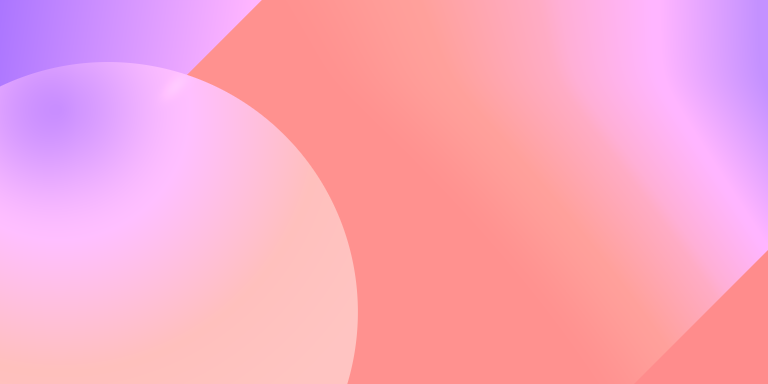
Reproduce this background procedurally as a WebGL 1 fragment shader.

```glsl
precision highp float;
// Soft coral and lavender backdrop: a diagonal glowing band, a violet corner and a large gradient disc.

uniform vec2 u_resolution;

// Lengths are in canvas heights, origin at the lower left.
#define DISC_CENTER vec2(0.281, 0.1875)
#define DISC_RADIUS 0.651
#define GLOW_CENTER vec2(0.156, 0.714)
#define CORNER_EDGE -0.225
#define BAND_EDGE 1.1674
#define RIDGE_X 1.715
#define RIDGE_BEND_Y 0.792
#define RIDGE_SLOPE 0.655

const vec3 CORAL = vec3(1.0, 0.567, 0.56);
const vec3 DEEP_CORAL = vec3(1.0, 0.55, 0.55);
const vec3 PEACH = vec3(1.0, 0.63, 0.61);
const vec3 ROSE = vec3(1.0, 0.68, 0.80);
const vec3 PINK = vec3(1.0, 0.71, 1.0);
const vec3 LAVENDER = vec3(0.77, 0.57, 1.0);
const vec3 VIOLET = vec3(0.67, 0.46, 1.0);
const vec3 BLUSH = vec3(1.0, 0.75, 0.74);

// Antialiased step: 0 below zero, 1 above.
float cover(float d) {
  return clamp(d * u_resolution.y + 0.5, 0.0, 1.0);
}

float ramp(float a, float b, float x) {
  return clamp((x - a) / (b - a), 0.0, 1.0);
}

// Coral to peach to pink up to a bent ridge, then lavender beyond it.
vec3 bandColor(vec2 p) {
  float below = RIDGE_BEND_Y - p.y;
  float bend = 0.5 * (below + sqrt(below * below + 0.003));
  float offset = p.x - RIDGE_X - RIDGE_SLOPE * bend;
  float t = offset / (0.72 + 0.32 * p.y * p.y);
  vec3 color = mix(CORAL, PEACH, smoothstep(-1.0, -0.55, t));
  color = mix(color, ROSE, ramp(-0.6, -0.25, t));
  color = mix(color, PINK, ramp(-0.3, -0.02, t));
  return mix(color, LAVENDER, ramp(0.0, 0.255, offset));
}

// Violet corner fading to pink along its diagonal edge.
vec3 cornerColor(vec2 p) {
  return mix(VIOLET, PINK, ramp(0.0, 0.66, p.x + 0.15 * (1.0 - p.y)));
}

// Radial fade inside the disc, with a faint streak near its rim.
vec3 discColor(vec2 p, float diagonal) {
  float d = length(p - GLOW_CENTER);
  vec3 core = mix(vec3(0.73, 0.50, 1.0), vec3(0.79, 0.56, 1.0), ramp(0.0, 0.2, p.x));
  vec3 pink = vec3(1.0, 0.75, 1.0);
  vec3 color = mix(core, pink, smoothstep(-0.05, 0.36, d));
  color = mix(color, BLUSH, ramp(0.34, 0.68, d));
  color = mix(color, vec3(1.0, 0.77, 0.76), ramp(0.65, 0.95, d));
  vec2 streak = vec2(diagonal - CORNER_EDGE, (p.x + p.y - 1.23) * 0.7071);
  return color + 0.05 * exp(-dot(streak * streak, vec2(3000.0, 600.0)));
}

void main() {
  vec2 p = gl_FragCoord.xy / u_resolution.y;
  float diagonal = (p.x - p.y) * 0.7071;

  // Layers from back to front.
  vec3 color = bandColor(p);
  color = mix(color, DEEP_CORAL, cover(diagonal - BAND_EDGE));
  color = mix(color, cornerColor(p), cover(CORNER_EDGE - diagonal));
  float disc = cover(DISC_RADIUS - length(p - DISC_CENTER));
  color = mix(color, discColor(p, diagonal), disc);

  gl_FragColor = vec4(color, 1.0);
}
```
